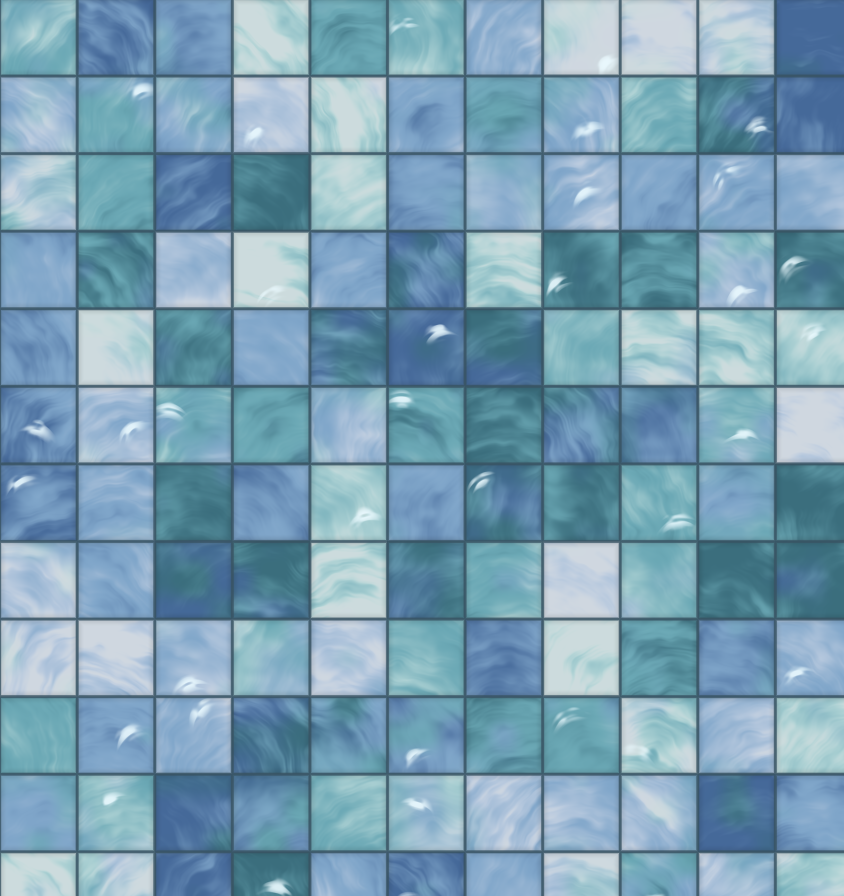
Give the GLSL for this texture, as a WebGL 1 fragment shader.

```glsl
precision highp float;
// Square mosaic of marbled glass tiles in teal, blue and pearl with dark grout and small glints.

uniform vec2 u_resolution;

const float TILES_PER_HEIGHT = 11.55;
const vec2 GRID_OFFSET = vec2(0.005, 0.43);
const float GROUT_HALF_WIDTH = 0.019;
const float GROUT_SOFTNESS = 0.022;
const float EDGE_SHADE = 0.10;
const float STREAK_STRENGTH = 0.55;
const float CLOUD_STRENGTH = 0.50;
const float GLINT_CHANCE = 0.27;

const vec3 GROUT = vec3(0.25, 0.37, 0.44);
const vec3 TEAL_DARK = vec3(0.23, 0.43, 0.49);
const vec3 TEAL_MID = vec3(0.42, 0.66, 0.71);
const vec3 TEAL_PALE = vec3(0.74, 0.86, 0.86);
const vec3 BLUE_DARK = vec3(0.27, 0.41, 0.60);
const vec3 BLUE_MID = vec3(0.50, 0.65, 0.79);
const vec3 BLUE_PALE = vec3(0.77, 0.82, 0.89);
const vec3 PEARL = vec3(0.84, 0.86, 0.87);
const vec3 GLINT = vec3(0.92, 0.98, 1.0);

float hash(vec2 p) {
  return fract(sin(dot(p, vec2(127.1, 311.7))) * 43758.5453);
}

float noise(vec2 p) {
  vec2 i = floor(p);
  vec2 f = fract(p);
  f = f * f * (3.0 - 2.0 * f);
  float low = mix(hash(i), hash(i + vec2(1.0, 0.0)), f.x);
  float high = mix(hash(i + vec2(0.0, 1.0)), hash(i + vec2(1.0, 1.0)), f.x);
  return mix(low, high, f.y);
}

float fbm(vec2 p) {
  float sum = 0.0;
  float gain = 0.5;
  for (int octave = 0; octave < 3; octave++) {
    sum += gain * noise(p);
    p = p * 2.03 + 11.3;
    gain *= 0.5;
  }
  return sum / 0.875;
}

vec2 rotate(vec2 p, float angle) {
  float c = cos(angle);
  float s = sin(angle);
  return vec2(c * p.x - s * p.y, s * p.x + c * p.y);
}

// Dark, middle and pale glass blended along one tone axis.
vec3 ramp(vec3 dark, vec3 middle, vec3 pale, float tone) {
  vec3 color = mix(dark, middle, smoothstep(0.0, 0.5, tone));
  return mix(color, pale, smoothstep(0.45, 1.0, tone));
}

// Glass of one tile; local runs from -0.5 to 0.5.
vec3 glass(vec2 local, vec2 id) {
  vec2 seed = id * 7.0 + 40.0;
  float tone = mix(0.08, 0.96, hash(id + 3.1));
  float hue = hash(id + 17.7);

  // Warped veins flow in a different direction on each tile.
  vec2 flow = rotate(local, (hash(id + 29.3) - 0.5) * 2.6);
  float cloud = fbm(local * 2.2 + seed);
  flow.y += 0.35 * cloud + 0.5 * flow.x * flow.x;
  float streak = fbm(flow * vec2(1.6, 8.0) + seed + 5.0);
  float veining = mix(0.3, 1.0, hash(id + 41.9));
  tone += STREAK_STRENGTH * veining * (streak - 0.5);
  tone += CLOUD_STRENGTH * (cloud - 0.5);
  tone = clamp(tone, 0.0, 1.0);

  float blueness = smoothstep(0.25, 0.7, hue + 0.5 * (noise(local * 2.5 + seed + 9.0) - 0.5));
  vec3 teal = ramp(TEAL_DARK, TEAL_MID, TEAL_PALE, tone);
  vec3 blue = ramp(BLUE_DARK, BLUE_MID, BLUE_PALE, tone);
  vec3 color = mix(teal, blue, blueness);
  return mix(color, PEARL, 0.6 * smoothstep(0.8, 1.0, tone));
}

// Broken, curved highlights gathered around one spot on some tiles.
float glint(vec2 local, vec2 id) {
  vec2 spot = vec2(hash(id + 53.1), hash(id + 61.7)) - 0.5;
  vec2 q = rotate(local - spot * 0.7, -0.9 + 1.3 * hash(id + 71.3));
  q.y += 1.6 * q.x * q.x;
  float flakes = noise(q * vec2(7.0, 20.0) + id * 5.0);
  float reach = 1.0 - smoothstep(0.03, 0.24, length(q * vec2(0.8, 1.5)));
  float present = step(hash(id + 83.9), GLINT_CHANCE);
  return present * smoothstep(0.42, 0.8, flakes * 0.75 + reach * 0.4) * reach;
}

void main() {
  vec2 grid = gl_FragCoord.xy / u_resolution.y * TILES_PER_HEIGHT + GRID_OFFSET;
  vec2 id = floor(grid);
  vec2 local = fract(grid) - 0.5;
  float pixel = TILES_PER_HEIGHT / u_resolution.y;

  vec3 color = glass(local, id);
  color = mix(color, GLINT, 0.9 * glint(local, id));

  // Grout and the soft shade beside it.
  vec2 toEdge = 0.5 - abs(local);
  float edge = min(toEdge.x, toEdge.y);
  color *= 1.0 - EDGE_SHADE * (1.0 - smoothstep(0.0, 0.10, edge));
  float soft = max(GROUT_SOFTNESS, pixel);
  float line = 1.0 - smoothstep(GROUT_HALF_WIDTH - 0.5 * soft, GROUT_HALF_WIDTH + 0.5 * soft, edge);
  color = mix(color, mix(GROUT, color * 0.6, 0.25), line);

  gl_FragColor = vec4(color, 1.0);
}
```
